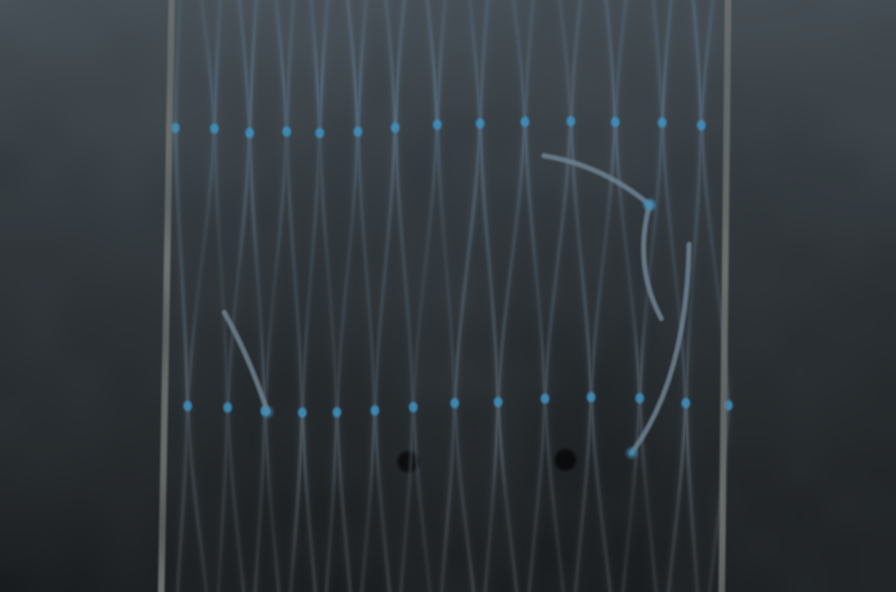
Write a Shadertoy shader that draws this pattern.

```glsl
const float KNOTS = 14.0;
const float TAU = 6.2831853;
const vec3 SLATE = vec3(1.0, 1.13, 1.22);
const vec3 THREAD_GREY = vec3(0.33, 0.37, 0.40);
const vec3 THREAD_BLUE = vec3(0.37, 0.47, 0.56);
const vec3 CORD = vec3(0.44, 0.46, 0.45);
const vec3 KNOT_BLUE = vec3(0.24, 0.57, 0.76);
const vec3 LOOSE_FIBRE = vec3(0.43, 0.51, 0.57);

float hash(vec2 p) {
    vec3 q = fract(p.xyx * vec3(0.1031, 0.1030, 0.0973));
    q += dot(q, q.yzx + 33.33);
    return fract((q.x + q.y) * q.z);
}

float noise(vec2 p) {
    vec2 cell = floor(p), f = fract(p);
    f = f * f * (3.0 - 2.0 * f);
    vec2 e = vec2(1.0, 0.0);
    return mix(mix(hash(cell), hash(cell + e), f.x),
               mix(hash(cell + e.yx), hash(cell + e.xx), f.x), f.y);
}

float cover(float dist, float radius, float soft) {
    return 1.0 - smoothstep(radius - soft, radius + soft, dist);
}

float segmentDistance(vec2 p, vec2 a, vec2 b) {
    vec2 ab = b - a;
    return length(p - a - ab * clamp(dot(p - a, ab) / dot(ab, ab), 0.0, 1.0));
}

vec2 bezier(vec2 a, vec2 b, vec2 c, float t) {
    return mix(mix(a, b, t), mix(b, c, t), t);
}

float bezierDistance(vec2 p, vec2 a, vec2 b, vec2 c) {
    float dist = 10.0;
    vec2 last = a;
    for (int i = 1; i <= 12; i++) {
        vec2 next = bezier(a, b, c, float(i) / 12.0);
        dist = min(dist, segmentDistance(p, last, next));
        last = next;
    }
    return dist;
}

// Knot rows alternate in offset, crowd toward the middle and sag slightly
vec2 knotPosition(float row, float i) {
    i = clamp(i, 0.0, KNOTS - 1.0);
    float odd = mod(row, 2.0);
    float u = i / (KNOTS - 1.0);
    float crowd = sin(u * TAU * 0.5);
    float x = mix(0.316, 0.294, odd) + i * mix(0.0702, 0.0687, odd);
    float y = 1.257 - 0.4705 * row - 0.011 * sin(u * TAU);
    vec2 jitter = vec2(hash(vec2(i, row)), hash(vec2(row + 7.0, i))) - 0.5;
    return vec2(x - 0.039 * crowd * crowd, y) + jitter * vec2(0.005, 0.005);
}

// Nearly vertical thread with a faint halo, brighter beside its knots
float threadCover(vec2 p, vec2 top, vec2 bottom, float soft) {
    float t = (top.y - p.y) / (top.y - bottom.y);
    if (t < 0.0 || t > 1.0) return 0.0;
    float x = mix(top.x, bottom.x, mix(t, smoothstep(0.0, 1.0, t), 0.55));
    float nearKnot = abs(2.0 * t - 1.0);
    float dist = abs(p.x - x);
    float body = 0.72 * cover(dist, 0.0032, soft) + 0.28 * exp(-dist * dist / 0.00007);
    return body * mix(0.36, 0.70, nearKnot * nearKnot);
}

vec3 backdrop(vec2 p) {
    float level = mix(0.118, 0.272, pow(clamp(p.y, 0.0, 1.0), 1.45));
    level += 0.030 * (noise(p * 4.0) - 0.5) + 0.014 * (noise(p * 14.0) - 0.5);
    return SLATE * level;
}

vec3 drawNet(vec3 color, vec2 p, float soft) {
    float threads = 0.0, knots = 0.0;
    for (float row = 0.0; row < 3.0; row++) {
        float side = mod(row, 2.0) < 0.5 ? 1.0 : -1.0;
        for (float i = 0.0; i < KNOTS; i++) {
            vec2 top = knotPosition(row, i);
            float strand = max(threadCover(p, top, knotPosition(row + 1.0, i), soft),
                               threadCover(p, top, knotPosition(row + 1.0, i + side), soft));
            threads = max(threads, strand * mix(0.75, 1.15, hash(vec2(i, row + 20.0))));
            vec2 d = abs(p - top) * vec2(1.0, 0.85);
            knots = max(knots, cover(length(d), 0.0072, soft));
        }
    }
    float wear = mix(0.65, 1.15, noise(p * vec2(24.0, 8.0)));
    vec3 thread = mix(THREAD_GREY, THREAD_BLUE, smoothstep(0.0, 1.0, p.y));
    color = mix(color, thread, clamp(threads * wear, 0.0, 1.0));
    return mix(color, KNOT_BLUE, knots * 0.85);
}

vec3 drawFibre(vec3 color, vec2 p, vec2 a, vec2 b, vec2 c, float soft) {
    color = mix(color, LOOSE_FIBRE, cover(bezierDistance(p, a, b, c), 0.0042, soft) * 0.85);
    return mix(color, KNOT_BLUE, cover(length(p - c), 0.009, soft * 1.6) * 0.55);
}

vec3 drawCord(vec3 color, vec2 p, vec2 a, vec2 b, float soft) {
    float wear = mix(0.65, 0.95, noise(p * vec2(40.0, 9.0)));
    return mix(color, CORD, cover(segmentDistance(p, a, b), 0.0055, soft) * wear);
}

void mainImage(out vec4 fragColor, in vec2 fragCoord) {
    vec2 p = fragCoord / iResolution.y;
    float soft = max(1.0 / iResolution.y, 0.0034);
    vec3 color = backdrop(p);

    // Holes in the board
    float hole = min(length(p - vec2(0.690, 0.220)), length(p - vec2(0.955, 0.223)));
    color = mix(color, vec3(0.03, 0.035, 0.04), cover(hole, 0.018, soft * 1.6) * 0.9);

    // Net between its side cords
    color = drawNet(color, p, soft);
    color = drawCord(color, p, vec2(0.2905, 1.02), vec2(0.272, -0.02), soft);
    color = drawCord(color, p, vec2(1.230, 1.02), vec2(1.219, -0.02), soft);

    // Broken ends
    color = drawFibre(color, p, vec2(0.919, 0.737), vec2(1.02, 0.72), vec2(1.097, 0.654), soft);
    color = drawFibre(color, p, vec2(1.117, 0.462), vec2(1.07, 0.55), vec2(1.097, 0.654), soft);
    color = drawFibre(color, p, vec2(0.379, 0.472), vec2(0.42, 0.40), vec2(0.452, 0.304), soft);
    color = drawFibre(color, p, vec2(1.164, 0.587), vec2(1.16, 0.36), vec2(1.067, 0.235), soft);
    fragColor = vec4(color, 1.0);
}
```
